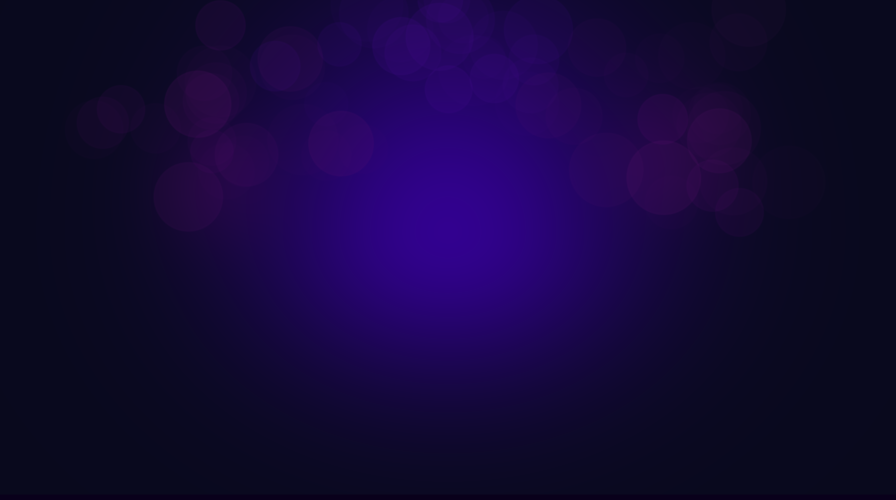
This background is drawn by a Shadertoy shader. Its source:

```glsl
const vec3 NIGHT = vec3(0.035, 0.037, 0.115);
const vec3 VIOLET = vec3(0.195, 0.005, 0.56);
const vec3 MAGENTA = vec3(0.36, 0.02, 0.46);
const vec3 ORCHID = vec3(0.40, 0.07, 0.44);
const vec3 INDIGO = vec3(0.28, 0.03, 0.58);
const vec3 FOOT = vec3(0.035, 0.0, 0.105);

// Lengths are in canvas heights, with x = 0 on the centre line
const vec2 GLOW_CENTRE = vec2(0.0, 0.535);
const float GLOW_WIDTH = 0.385;
const float GLOW_ABOVE = 0.42;
const float GLOW_BELOW = 0.30;
const vec2 LEFT_HAZE = vec2(-0.45, 0.63);
const vec2 RIGHT_HAZE = vec2(0.43, 0.69);
const float HAZE_SIZE = 0.13;
const float HAZE_STRENGTH = 0.20;
const vec2 LEFT_CLUSTER = vec2(-0.45, 0.77);
const vec2 RIGHT_CLUSTER = vec2(0.45, 0.76);
const vec2 TOP_CLUSTER = vec2(-0.05, 0.90);
const vec2 SIDE_SPREAD = vec2(0.34, 0.28);
const vec2 TOP_SPREAD = vec2(0.40, 0.17);
const int DISC_COUNT = 66;
const float MIN_RADIUS = 0.043;
const float MAX_RADIUS = 0.075;
const float MIN_ALPHA = 0.03;
const float MAX_ALPHA = 0.16;
const float RIM_WIDTH = 0.006;
const float FOOT_HEIGHT = 0.011;

vec2 hash2(float n) {
    vec3 q = fract(vec3(n) * vec3(0.1031, 0.1030, 0.0973));
    q += dot(q, q.yzx + 33.33);
    return fract((q.xx + q.yz) * q.zy);
}

float softSpot(vec2 offset, vec2 size) {
    vec2 q = offset / size;
    return exp(-dot(q, q));
}

// Translucent disc with a slightly brighter rim
float disc(vec2 offset, float radius, float blur) {
    float d = length(offset) - radius;
    float rim = smoothstep(-RIM_WIDTH, 0.0, d);
    return (1.0 + 0.2 * rim) * (1.0 - smoothstep(-blur, blur, d));
}

vec3 addDiscs(vec3 colour, vec2 p, float blur) {
    for (int i = 0; i < DISC_COUNT; i++) {
        float id = float(i) + 1.0;
        int group = i % 3;
        bool isTop = group == 2;
        vec2 cluster = isTop ? TOP_CLUSTER : (group == 0 ? LEFT_CLUSTER : RIGHT_CLUSTER);
        vec2 spread = isTop ? TOP_SPREAD : SIDE_SPREAD;

        // Summed hashes gather the discs around the cluster centre
        vec2 scatter = hash2(id * 7.31) + hash2(id * 13.17 + 40.0) - 1.0;
        vec2 centre = cluster + scatter * spread;
        vec2 pick = hash2(id * 3.73 + 90.0);
        float radius = mix(MIN_RADIUS, MAX_RADIUS, pick.x);
        float alpha = mix(MIN_ALPHA, MAX_ALPHA, pick.y * pick.y);
        vec3 tint = isTop ? INDIGO : mix(MAGENTA, ORCHID, pick.x);
        colour = mix(colour, tint, alpha * disc(p - centre, radius, blur));
    }
    return colour;
}

void mainImage(out vec4 fragColor, in vec2 fragCoord) {
    vec2 p = vec2(fragCoord.x - 0.5 * iResolution.x, fragCoord.y) / iResolution.y;
    float blur = 1.0 / iResolution.y;

    // Central glow, shorter below than above
    vec2 fromGlow = p - GLOW_CENTRE;
    float reach = fromGlow.y > 0.0 ? GLOW_ABOVE : GLOW_BELOW;
    vec3 colour = mix(NIGHT, VIOLET, softSpot(fromGlow, vec2(GLOW_WIDTH, reach)));

    // Magenta haze on both sides
    float haze = softSpot(p - LEFT_HAZE, vec2(HAZE_SIZE))
               + softSpot(p - RIGHT_HAZE, vec2(HAZE_SIZE));
    colour = mix(colour, MAGENTA, HAZE_STRENGTH * haze);

    colour = addDiscs(colour, p, blur);

    // Thin strip along the lower edge
    float foot = 1.0 - smoothstep(FOOT_HEIGHT - blur, FOOT_HEIGHT + blur, p.y);
    colour = mix(colour, FOOT, foot);

    fragColor = vec4(colour, 1.0);
}
```
